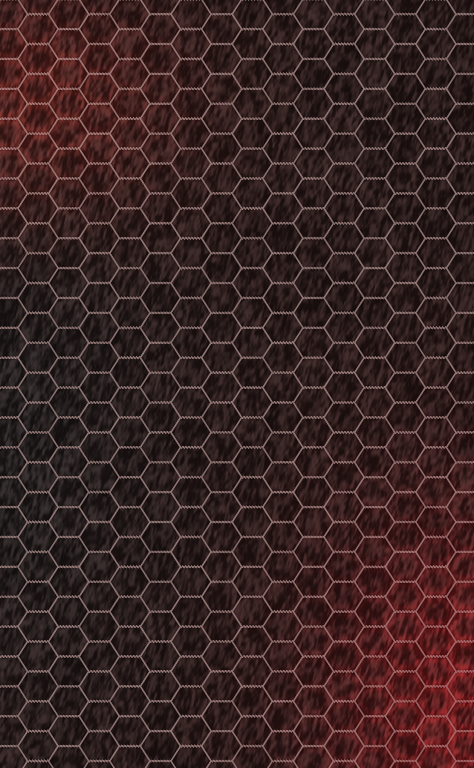
A WebGL 1 fragment shader for this pattern:

```glsl
precision highp float;

// Wide hexagon wire mesh over dark, furry cloth, lit by two red glows.
// Two offset rectangular lattices give the hexagons; streaked value noise
// gives the cloth. All lengths are fractions of the canvas height.

uniform vec2 u_resolution;

const vec2 PERIOD = vec2(0.0797, 0.0389);  // spacing of one lattice
const vec2 EDGE_ORIGIN = vec2(0.0495, 0.6315);
const float HALF_EDGE = 0.0137;            // half of a horizontal side
const float WIRE = 0.0010;                 // half width of a slanted wire
const float TEETH = 7.0;                   // twists per horizontal side

float hash(vec2 p) {
  vec3 q = fract(vec3(p.xyx) * 0.1031);
  q += dot(q, q.yzx + 33.33);
  return fract((q.x + q.y) * q.z);
}

float valueNoise(vec2 p) {
  vec2 i = floor(p);
  vec2 f = fract(p);
  f = f * f * (3.0 - 2.0 * f);
  float low = mix(hash(i), hash(i + vec2(1.0, 0.0)), f.x);
  float high = mix(hash(i + vec2(0.0, 1.0)), hash(i + 1.0), f.x);
  return mix(low, high, f.y);
}

// Distances inside a hexagon to its x: slanted and y: horizontal sides.
vec2 sideDistances(vec2 local, float halfEdge) {
  float slant = 0.5 * PERIOD.x - 2.0 * halfEdge;
  vec2 normal = normalize(vec2(0.5 * PERIOD.y, slant));
  float reach = normal.x * (halfEdge + slant);
  return vec2(reach - dot(normal, abs(local)), 0.5 * PERIOD.y - abs(local.y));
}

float stroke(float dist, float halfWidth, float pixel) {
  return 1.0 - smoothstep(halfWidth - 0.5 * pixel, halfWidth + 0.6 * pixel, dist);
}

// Slanted teeth along a horizontal side; v is the signed height over it.
float twistedWire(float x, float v, float halfEdge, float pixel) {
  float pitch = 2.0 * halfEdge / TEETH;
  float phase = fract((x + 0.7 * v) / pitch);
  float tooth = 1.0 - abs(2.0 * phase - 1.0);
  float body = stroke(abs(v), 0.0007 + 0.0013 * tooth, pixel);
  return body * (0.62 + 0.38 * tooth);
}

// Short, leaning fibres in two sizes, from 0 to 1.
float fur(vec2 p) {
  vec2 leaning = vec2(p.x - 0.25 * p.y, p.y);
  float coarse = valueNoise(leaning * vec2(240.0, 95.0));
  float fine = valueNoise(leaning * vec2(430.0, 180.0) + 37.0);
  return smoothstep(0.2, 0.9, 0.6 * coarse + 0.4 * fine);
}

float glow(vec2 p, vec2 center, vec2 radius) {
  vec2 d = (p - center) / radius;
  return exp(-dot(d, d));
}

void main() {
  float pixel = 1.0 / u_resolution.y;
  vec2 p = gl_FragCoord.xy * pixel;
  float aspect = u_resolution.x * pixel;

  // Pick the lattice whose hexagon holds this point.
  vec2 gridA = (p - EDGE_ORIGIN) / PERIOD + vec2(0.5, 0.0);
  vec2 gridB = gridA + 0.5;
  vec2 localA = (fract(gridA) - 0.5) * PERIOD;
  vec2 localB = (fract(gridB) - 0.5) * PERIOD;
  vec2 sidesA = sideDistances(localA, HALF_EDGE);
  vec2 sidesB = sideDistances(localB, HALF_EDGE);
  bool inA = min(sidesA.x, sidesA.y) > min(sidesB.x, sidesB.y);
  vec2 local = inA ? localA : localB;
  vec2 sides = inA ? sidesA : sidesB;
  vec2 cell = inA ? floor(gridA) : floor(gridB) + 71.0;
  float inside = max(min(sides.x, sides.y), 0.0);

  // Light: warm upper left, crimson lower right, grey left side.
  float warm = glow(p, vec2(0.03, 0.87), vec2(0.19, 0.14));
  float crimson = glow(p, vec2(aspect, 0.08), vec2(0.20, 0.26));
  float grey = glow(p, vec2(0.0, 0.42), vec2(0.20, 0.34));

  // Cloth: darker toward each hexagon's middle, uneven between cells.
  float middle = smoothstep(0.002, 0.013, inside);
  float fibres = fur(p);
  vec3 cloth = mix(vec3(0.095, 0.055, 0.053), vec3(0.25, 0.175, 0.172), fibres);
  cloth = mix(cloth, vec3(dot(cloth, vec3(0.4, 0.4, 0.2))), 0.65 * grey);
  cloth *= 0.93 + 0.14 * hash(cell + 19.0);
  vec3 light = warm * vec3(0.27, 0.045, 0.03) + crimson * vec3(0.38, 0.015, 0.03);
  cloth += light * mix(1.0, 0.55, middle) * (0.7 + 0.5 * fibres);
  cloth *= mix(0.82, 1.0, smoothstep(0.001, 0.005, inside));

  // Wire: plain on the slants, twisted on the horizontals.
  float v = sign(local.y) * -sides.y;
  float slanted = stroke(sides.x, WIRE, pixel) * 0.9;
  float twisted = twistedWire(local.x, v, HALF_EDGE, pixel);
  float wear = 0.85 + 0.15 * valueNoise(p * 45.0);
  vec3 wire = vec3(0.62, 0.51, 0.50) + 0.3 * light;
  wire = mix(wire, vec3(0.62, 0.30, 0.31), 0.4 * crimson);

  vec3 color = mix(cloth, wire, max(slanted, twisted) * wear);
  gl_FragColor = vec4(color, 1.0);
}
```
